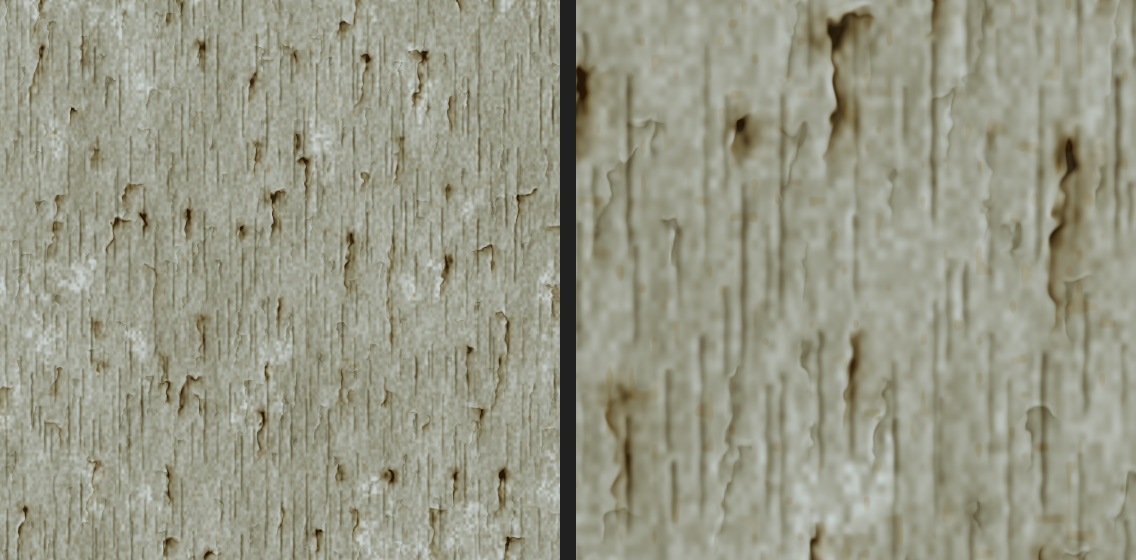
Left, the full canvas; right, a detail of the centre.
A WebGL 2 fragment shader for this texture:

```glsl
#version 300 es
precision highp float;

uniform vec2 u_resolution;
out vec4 fragColor;

float hash(vec2 p) {
    vec3 q = fract(p.xyx * 0.1031);
    q += dot(q, q.yzx + 33.33);
    return fract((q.x + q.y) * q.z);
}

float noise(vec2 p) {
    vec2 i = floor(p), f = fract(p);
    f = f * f * (3.0 - 2.0 * f);
    return mix(mix(hash(i), hash(i + vec2(1, 0)), f.x),
               mix(hash(i + vec2(0, 1)), hash(i + vec2(1, 1)), f.x), f.y);
}

// Rough height of the wood fibres
float fibre(vec2 p) {
    return 0.55 * noise(p * vec2(85, 28)) + 0.45 * noise(p * vec2(170, 85) + 31.0);
}

// Thin upright grooves with a soft right flank and a pale left rim
float grooves(vec2 p, vec2 grid, float seed) {
    vec2 g = p * grid;
    g.y += 5.0 * hash(vec2(floor(g.x), seed));
    vec2 cell = floor(g) + seed, f = fract(g);
    float x = (f.x - mix(0.35, 0.65, hash(cell))) / grid.x;
    float top = mix(0.65, 0.98, hash(cell + 41.0));
    float bottom = mix(0.0, 0.4, hash(cell + 83.0));
    float span = smoothstep(bottom, bottom + 0.15, f.y) * (1.0 - smoothstep(top - 0.04, top, f.y));
    float dark = x / (x < 0.0 ? 0.0016 : 0.0027), rim = (x + 0.0045) / 0.002;
    float line = exp(-dark * dark) - 0.25 * exp(-rim * rim);
    return line * span * step(hash(cell + 127.0), 0.7) * mix(0.45, 1.0, hash(cell + 163.0));
}

// One split hanging from its head: x is depth, y is the raised pale lip
vec2 crack(vec2 q, vec2 cell, float ragged) {
    float len = mix(0.035, 0.14, pow(hash(cell + 11.0), 1.6));
    float s = -q.y / len;
    float x = q.x + s * len * mix(-0.04, 0.25, hash(cell + 23.0));
    float span = smoothstep(-0.03, 0.06, s) * (1.0 - smoothstep(0.5, 1.0, s));
    float width = mix(0.002, 0.006, hash(cell + 37.0)) * (0.4 + 1.2 * ragged);
    float cut = smoothstep(-0.003, 0.001, x) * exp(-max(x, 0.0) / width);
    float shade = smoothstep(-0.002, 0.003, x) * exp(-max(x, 0.0) / 0.012);
    float depth = span * (cut * mix(0.35, 1.3, ragged) + 0.28 * shade);
    float edge = (x + 0.005) / 0.003;
    float lip = span * exp(-edge * edge);

    // Torn hook across the top
    float side = hash(cell + 53.0) < 0.5 ? -1.0 : 1.0;
    float reach = mix(0.01, 0.04, hash(cell + 67.0));
    float along = q.x * side;
    float y = q.y + along * 0.5 * (hash(cell + 71.0) - 0.4);
    float hook = smoothstep(-0.004, 0.002, along) * (1.0 - smoothstep(reach * 0.7, reach, along));
    hook *= step(hash(cell + 79.0), 0.5);
    depth += hook * (1.0 - smoothstep(-0.001, 0.003, y)) * exp(min(y, 0.0) / 0.006) * (0.3 + ragged);
    edge = (y - 0.005) / 0.003;
    lip += hook * exp(-edge * edge);

    // Dark pit at the head
    vec2 pit = (q + vec2(0.001, 0.007)) / vec2(0.009, 0.012);
    depth += 1.3 * step(hash(cell + 97.0), 0.45) * exp(-dot(pit, pit)) * ragged;
    return vec2(depth, lip) * mix(0.45, 1.0, hash(cell + 101.0));
}

vec2 cracks(vec2 p) {
    float ragged = 0.6 * noise(p * vec2(140, 60) + 7.0) + 0.4 * noise(p * vec2(190, 130) + 71.0);
    p += 0.01 * (vec2(noise(p * vec2(60, 40)), noise(p * vec2(75, 50) + 19.0)) - 0.5);
    p += 0.007 * (vec2(noise(p * vec2(160, 120) + 5.0), noise(p * 150.0 + 57.0)) - 0.5);
    vec2 total = vec2(0), base = floor(p * 9.5);
    for (int j = -1; j <= 2; j++) {
        for (int i = -1; i <= 1; i++) {
            vec2 cell = base + vec2(i, j);
            vec2 head = (cell + vec2(hash(cell + 3.0), hash(cell + 131.0))) / 9.5;
            if (hash(cell + 149.0) < 0.88) total = max(total, crack(p - head, cell, ragged));
        }
    }
    return min(total, vec2(1.1, 1));
}

// Dark brown through olive grey to pale ash
vec3 woodColour(float t) {
    vec3 c = mix(vec3(0.14, 0.09, 0.03), vec3(0.39, 0.36, 0.25), clamp((t - 0.09) / 0.27, 0.0, 1.0));
    c = mix(c, vec3(0.56, 0.56, 0.475), clamp((t - 0.36) / 0.2, 0.0, 1.0));
    c = mix(c, vec3(0.66, 0.67, 0.62), clamp((t - 0.56) / 0.11, 0.0, 1.0));
    return mix(c, vec3(0.78, 0.81, 0.8), clamp((t - 0.67) / 0.14, 0.0, 1.0));
}

void main() {
    vec2 p = gl_FragCoord.xy / u_resolution.y;

    // Side-lit fibres and fine grain
    float relief = fibre(p + vec2(0.003, -0.002)) - fibre(p - vec2(0.003, -0.002));
    float grain = noise(p * vec2(200, 165) + 13.0) - 0.5;
    float tone = 0.634 + 0.13 * relief + 0.1 * grain;
    tone += 0.06 * (noise(p * vec2(34, 10) + 3.0) - 0.5) + 0.05 * (noise(p * vec2(13, 6) + 77.0) - 0.5);

    // Scattered worn patches
    float worn = 0.65 * noise(p * vec2(12, 8) + 21.0) + 0.35 * noise(p * vec2(60, 32) + 9.0);
    worn = smoothstep(0.64, 0.88, worn);
    tone += worn * (0.1 + 0.14 * grain);

    vec2 bent = p + vec2(0.0016 * (noise(p * vec2(50, 110)) - 0.5), 0);
    float groove = grooves(bent, vec2(45, 6), 5.0) + 0.75 * grooves(bent, vec2(37, 10), 61.0);
    tone -= 0.21 * groove * (1.0 - 0.7 * worn);

    // Deep splits, shallow chips and small rusty flecks
    vec2 split = cracks(p), chip = cracks(p * 1.6 + 5.3);
    float fleck = smoothstep(0.78, 0.95, noise(p * vec2(150, 95) + 47.0));
    tone += 0.08 * split.y * (1.0 - min(split.x, 1.0)) - 0.5 * split.x - 0.05 * fleck;
    tone += 0.05 * chip.y - 0.17 * chip.x;
    vec3 colour = woodColour(max(tone, 0.09));
    float rust = split.x * max(1.1 - split.x, 0.0) + 0.25 * fleck;
    colour += rust * vec3(0.09, 0.015, -0.08);
    fragColor = vec4(clamp(colour, 0.0, 1.0), 1);
}
```
